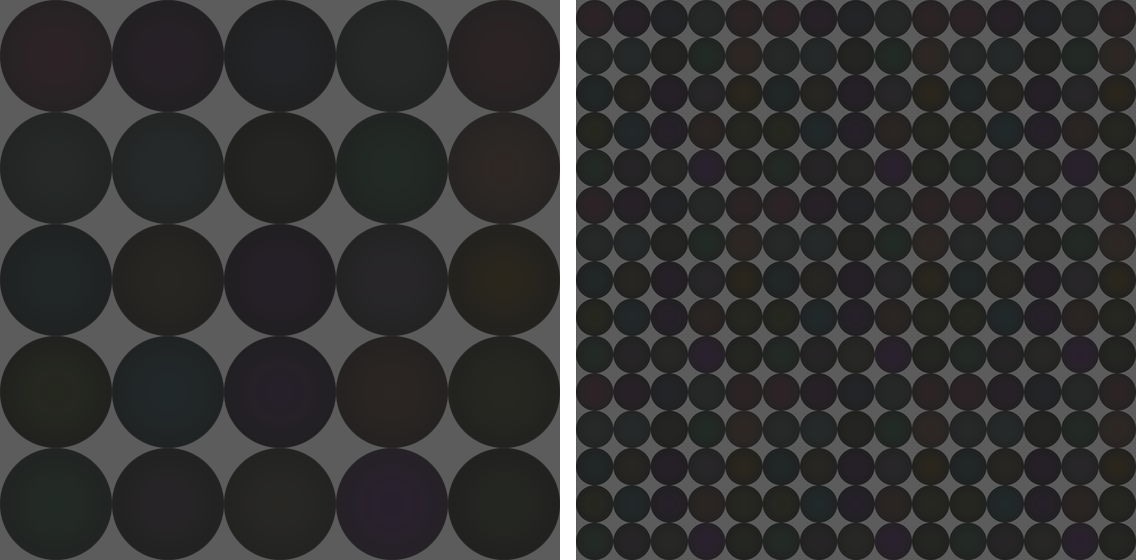
Left: one tile. Right: repeated 3 by 3.
Reproduce this pattern procedurally as a Shadertoy shader.

```glsl
const float REPEATS = 5.0;
const float TAU = 6.2831853;
const vec3 GROUND = vec3(0.36);

float hash(vec2 cell, float seed) {
    vec3 p = fract(vec3(cell, seed) * vec3(0.1031, 0.1130, 0.0973) + 0.137);
    p += dot(p, p.yzx + 33.33);
    return fract((p.x + p.y) * p.z);
}

// Zero-mean tint around the colour wheel
vec3 hueTint(float hue) {
    return cos(TAU * (hue - vec3(0.0, 1.0, 2.0) / 3.0));
}

// Dim disc colour: tinted in the middle, darker and greyer at the rim
vec3 discColor(vec2 cell, float radius) {
    float pick = hash(cell, 3.0);
    float hue = pick + 0.08 * sin(TAU * pick); // favours green and teal
    float strength = mix(0.004, 0.032, pow(hash(cell, 17.0), 1.4));
    float level = mix(0.138, 0.160, hash(cell, 29.0));
    float falloff = smoothstep(0.1, 1.0, radius);
    vec3 color = vec3(level) + hueTint(hue) * strength * mix(1.0, 0.45, falloff);
    return color * mix(1.0, 0.91, falloff * falloff);
}

void mainImage(out vec4 fragColor, in vec2 fragCoord) {
    vec2 grid = fragCoord / iResolution.xy * REPEATS;
    vec2 cell = mod(floor(grid), REPEATS);
    vec2 local = fract(grid) - 0.5;

    // Discs touch their neighbours
    float dist = length(local) - 0.5;
    float pixel = REPEATS / min(iResolution.x, iResolution.y);
    float cover = 1.0 - smoothstep(-0.7 * pixel, 0.7 * pixel, dist);

    vec3 color = mix(GROUND, discColor(cell, length(local) * 2.0), cover);
    fragColor = vec4(color, 1.0);
}
```
